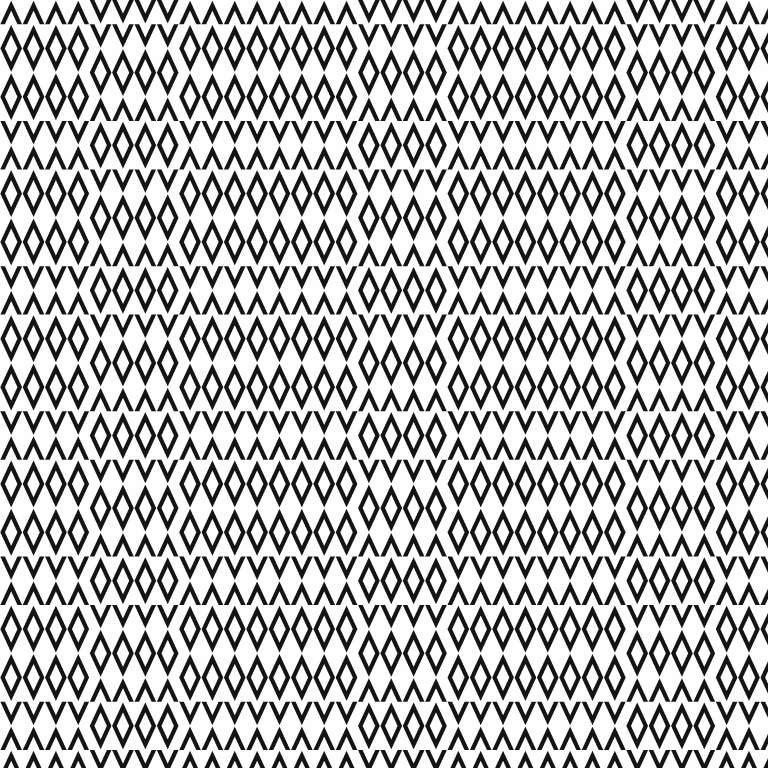
A WebGL 2 fragment shader for this pattern:

```glsl
#version 300 es
precision highp float;
// Black outlined rhombi on white, one per tall cell of a grid.
// Alternating bands of columns and rows slide the rhombi by half a cell,
// which cuts them into V shapes; edges are smoothed by supersampling.

uniform vec2 u_resolution;
out vec4 fragColor;

const vec3 PAPER = vec3(0.995);
const vec3 INK = vec3(0.08, 0.08, 0.07);

const vec2 CELLS = vec2(34.35, 15.87);  // cells across and down the canvas
const float TOP_OFFSET = 0.5;           // part of the first row cut off at the top
const float COLUMN_PERIOD = 12.0;       // wide band plus narrow band, in cells
const float NARROW_START = 4.0;
const float NARROW_WIDTH = 4.0;
const float ROW_PERIOD = 3.0;           // two rows, then a single row
const float OUTER = 0.97;               // rhombus outline, relative to its cell
const float INNER = 0.56;
const int SAMPLES = 4;                  // supersampling grid per axis

// 1 inside the rhombus outline, 0 elsewhere; p is in cells, measured from the top left.
float rhombusInk(vec2 p) {
    vec2 cell = floor(p);
    bool narrowBand = mod(cell.x - NARROW_START, COLUMN_PERIOD) < NARROW_WIDTH;
    bool singleRow = mod(cell.y, ROW_PERIOD) < 0.5;

    // Bands crossing like a checkerboard decide which cells slide.
    float slide = narrowBand != singleRow ? 0.5 : 0.0;
    vec2 q = abs(fract(p + vec2(0.0, slide)) - 0.5);
    float radius = 2.0 * (q.x + q.y);
    return step(INNER, radius) * step(radius, OUTER);
}

void main() {
    float ink = 0.0;
    for (int j = 0; j < SAMPLES; j++) {
        for (int i = 0; i < SAMPLES; i++) {
            vec2 jitter = (vec2(i, j) + 0.5) / float(SAMPLES) - 0.5;
            vec2 uv = (gl_FragCoord.xy + jitter) / u_resolution;
            vec2 fromTop = vec2(uv.x, 1.0 - uv.y);
            ink += rhombusInk(fromTop * CELLS + vec2(0.0, TOP_OFFSET));
        }
    }
    ink /= float(SAMPLES * SAMPLES);
    fragColor = vec4(mix(PAPER, INK, ink), 1.0);
}
```
